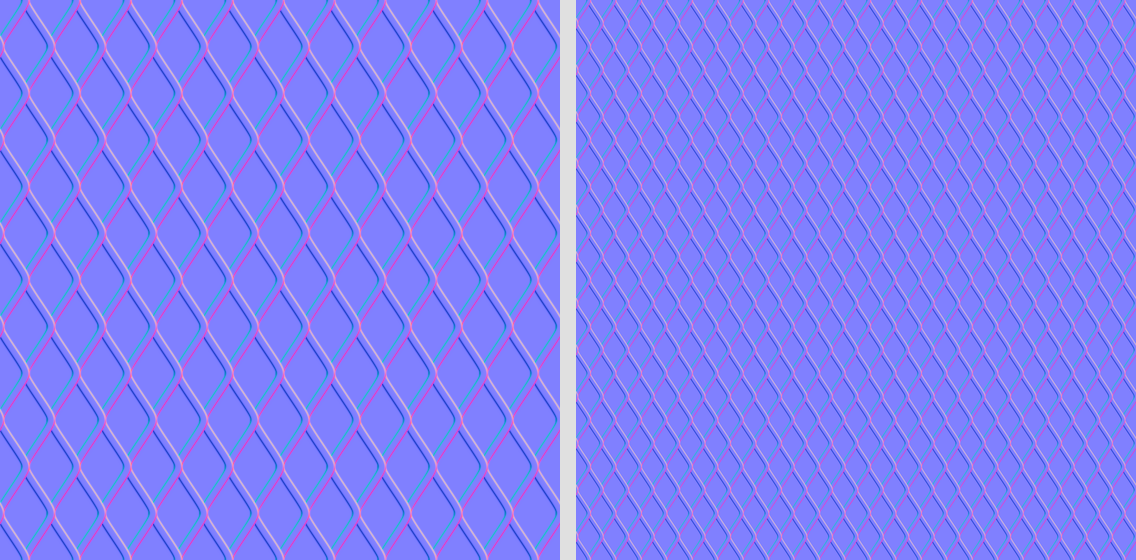
Left: one tile. Right: repeated 2 by 2.
This texture map is drawn by a WebGL 1 fragment shader. Its source:

```glsl
precision highp float;
// Tangent-space normal map of a chain-link fence that tiles in both directions.
// Two families of rounded zigzag wires interlock; each wire is flat on top with
// narrow bevels, and its right-hand bend lies over the neighbour's left-hand one.

uniform vec2 u_resolution;

#define REPEATS vec2(11.0, 6.0)  // whole mesh cells across and down
#define HALF_WIDTH 0.0063        // wire centre to bevel, in canvas units
#define BEVEL_SIGMA 0.00108      // softness of the bevel line
#define BEVEL_TILT 0.96          // steepest sideways part of the normal
#define CROWN_TILT 0.07          // faint roundness across the wire top
#define BEND_SHARPNESS 0.93      // 0 = sine wave, 1 = sharp zigzag

const float TAU = 6.2831853;

// Rounded triangle wave: value in -1..1 and its derivative by turn.
vec2 zigzag(float turn) {
  float c = BEND_SHARPNESS * cos(TAU * turn);
  float s = BEND_SHARPNESS * sin(TAU * turn);
  return vec2(asin(c), -TAU * s / sqrt(1.0 - c * c)) / asin(BEND_SHARPNESS);
}

// One family of wires: xy = sideways tilt of the normal, z = coverage.
vec3 wireFamily(vec2 cell, float family, vec2 wave, float pixel) {
  float center = 0.5 * family + 0.25 + 0.25 * wave.x;
  float slope = 0.25 * wave.y * REPEATS.y / REPEATS.x;
  vec2 across = normalize(vec2(1.0, -slope));
  float offset = fract(cell.x - center + 0.5) - 0.5;
  float d = offset / REPEATS.x * across.x;

  // Widen the bevel by the pixel footprint while keeping its total strength.
  float sigma = length(vec2(BEVEL_SIGMA, 0.29 * pixel));
  float e = (abs(d) - HALF_WIDTH) / sigma;
  float bevel = BEVEL_TILT * BEVEL_SIGMA / sigma * exp(-0.5 * e * e);

  float rim = HALF_WIDTH + sigma;
  float cover = 1.0 - smoothstep(rim - 0.5 * pixel, rim + 0.5 * pixel, abs(d));
  float crown = CROWN_TILT * cover * min(abs(d) / HALF_WIDTH, 1.0);
  return vec3(across * sign(d) * max(bevel, crown), cover);
}

void main() {
  vec2 uv = gl_FragCoord.xy / u_resolution;
  float pixel = 1.0 / min(u_resolution.x, u_resolution.y);
  vec2 cell = uv * REPEATS;

  // The families run half a turn apart, so their bends meet at the knots.
  vec2 wave = zigzag(cell.y);
  vec3 evenWire = wireFamily(cell, 0.0, wave, pixel);
  vec3 oddWire = wireFamily(cell, 1.0, -wave, pixel);

  // The wire bending to the right is the upper one at each knot.
  float evenOnTop = step(0.0, wave.x);
  vec3 upper = mix(oddWire, evenWire, evenOnTop);
  vec3 lower = mix(evenWire, oddWire, evenOnTop);
  vec2 tilt = upper.xy + lower.xy * (1.0 - upper.z);
  tilt *= min(1.0, BEVEL_TILT / max(length(tilt), 0.0001));

  // Encode the unit normal as a colour.
  vec3 normal = vec3(tilt, sqrt(1.0 - dot(tilt, tilt)));
  gl_FragColor = vec4(0.5 + 0.5 * normal, 1.0);
}
```
